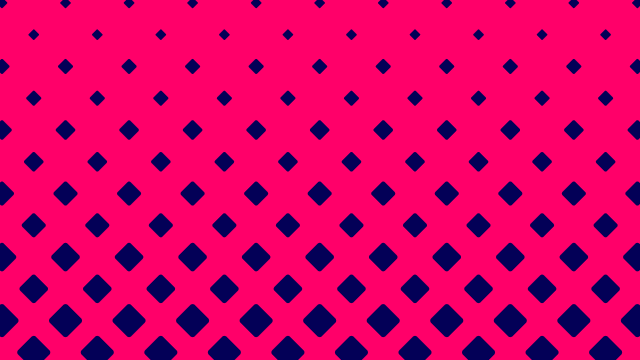
Write a WebGL 2 fragment shader that draws this pattern.

```glsl
#version 300 es
precision highp float;

uniform vec2 u_resolution;
out vec4 fragColor;

float roundedBox(vec2 p, float halfSide, float radius) {
    vec2 q = abs(p) - halfSide + radius;
    return length(max(q, 0.0)) + min(max(q.x, q.y), 0.0) - radius;
}

void main() {
    // Grid units: one row step, counted down from the top row of diamonds
    float rowStep = 0.08825;
    vec2 fromTop = vec2(gl_FragCoord.x - 0.5 * u_resolution.x,
                        u_resolution.y - gl_FragCoord.y) / u_resolution.y;
    vec2 grid = (fromTop - vec2(-0.0009, 0.0081)) / rowStep;

    // Turned 45 degrees, the staggered rows become a plain square lattice
    vec2 lattice = 0.5 * vec2(grid.x + grid.y, grid.y - grid.x);
    vec2 cell = floor(lattice + 0.5);
    float row = cell.x + cell.y;

    // Diamonds grow downward, one size for each pair of rows
    float halfSide = 0.0892 + 0.0382 * floor(0.5 * row + 0.25);
    float dist = roundedBox(lattice - cell, halfSide, 0.25 * halfSide);

    // Edge smoothing about one pixel wide
    float pixel = 1.0 / (u_resolution.y * rowStep * sqrt(2.0));
    float coverage = clamp(0.5 - dist / pixel, 0.0, 1.0);

    vec3 pink = vec3(1.0, 0.0, 0.41);
    vec3 navy = vec3(0.01, 0.0, 0.34);
    fragColor = vec4(mix(pink, navy, coverage), 1.0);
}
```
